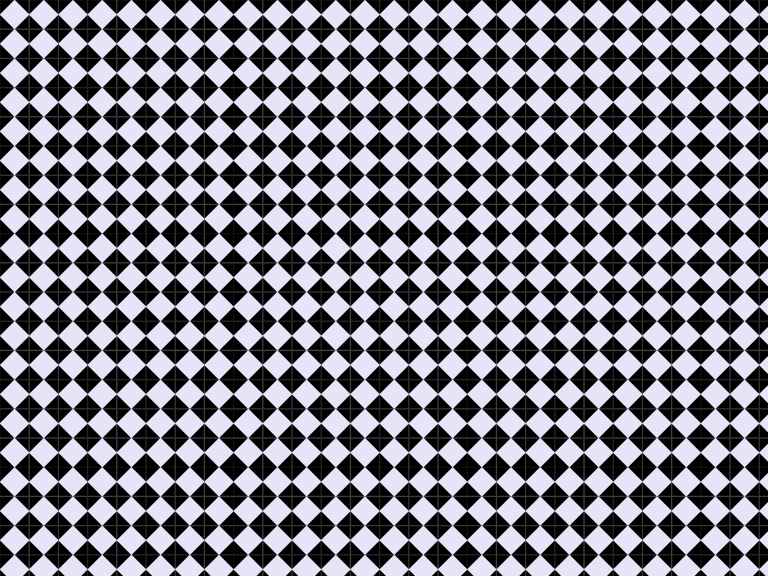
Reproduce this pattern procedurally as a WebGL 2 fragment shader.

```glsl
#version 300 es
precision highp float;
// A checkerboard of upright black diamonds on pale lavender.
// Each cell holds one diamond (an L1 distance), crossed by hairline seams
// whose strength beats slowly from row to row and column to column.

#define CELLS_ACROSS 26.3
#define DIAMOND_HALF 0.492
#define SEAM_WIDTH 0.046
#define SEAM_BEAT 0.375
#define SEAM_FAINTEST 0.25
#define PAPER_COLOUR vec3(0.898, 0.898, 0.969)
#define INK_COLOUR vec3(0.0, 0.0, 0.002)
#define SEAM_COLOUR vec3(0.25, 0.25, 0.265)

uniform vec2 u_resolution;
out vec4 fragColour;

// Share of a pixel covered by a shape, from its signed distance.
float coverage(float dist, float pixel) {
    return clamp(0.5 - dist / pixel, 0.0, 1.0);
}

// Box-filtered share of a pixel covered by a centred band.
vec2 bandCoverage(vec2 offset, float width, float pixel) {
    vec2 low = max(offset - 0.5 * pixel, vec2(-0.5 * width));
    vec2 high = min(offset + 0.5 * pixel, vec2(0.5 * width));
    return max(high - low, 0.0) / pixel;
}

// Seam visibility for each column and row number.
vec2 seamStrength(vec2 index) {
    vec2 phase = fract(index * SEAM_BEAT);
    return mix(vec2(SEAM_FAINTEST), vec2(1.0), 4.0 * phase * (1.0 - phase));
}

void main() {
    // Cells are counted from the top left, with diamonds on whole numbers.
    float pixel = CELLS_ACROSS / u_resolution.x;
    vec2 point = vec2(gl_FragCoord.x, u_resolution.y - gl_FragCoord.y) * pixel;
    vec2 index = floor(point + 0.5);
    vec2 local = point - index;

    // Diamond
    float dist = (abs(local.x) + abs(local.y) - DIAMOND_HALF) * 0.70711;
    float diamond = coverage(dist, pixel);

    // Seams through the diamond centres
    vec2 seams = bandCoverage(local, SEAM_WIDTH, pixel) * seamStrength(index);
    vec3 ink = mix(INK_COLOUR, SEAM_COLOUR, max(seams.x, seams.y));

    fragColour = vec4(mix(PAPER_COLOUR, ink, diamond), 1.0);
}
```
